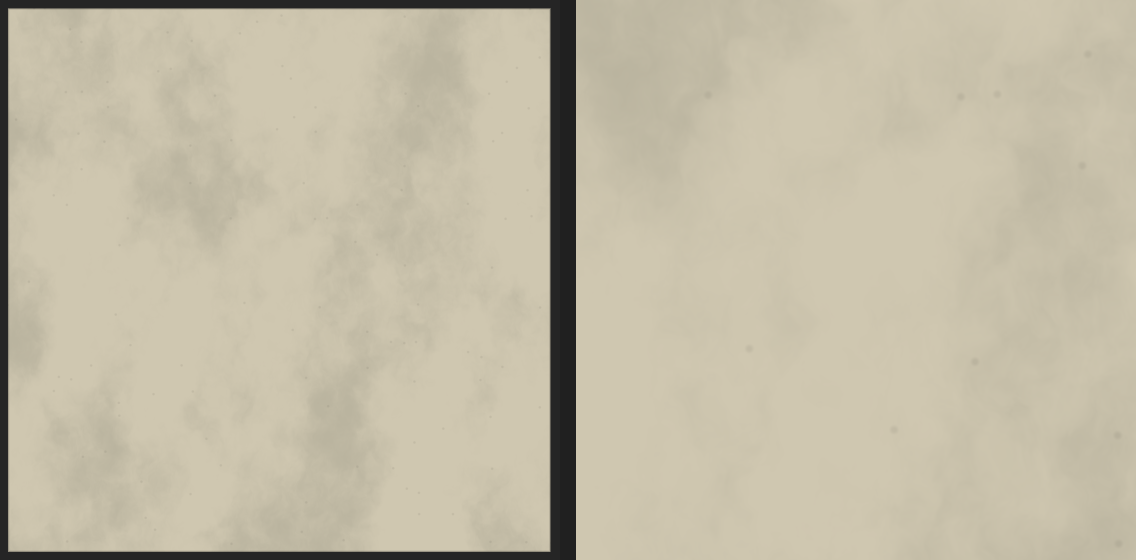
Left: the whole. Right: its middle third, enlarged.
Reproduce this texture procedurally as a Shadertoy shader.

```glsl
const vec3 FRAME_COLOR = vec3(0.147, 0.147, 0.147);
const vec3 PAPER_LIGHT = vec3(0.812, 0.780, 0.690);
const vec3 PAPER_STAIN = vec3(0.728, 0.704, 0.622);

float hash21(vec2 p) {
    vec3 q = fract(vec3(p.xyx) * 0.1031);
    q += dot(q, q.yzx + 33.33);
    return fract((q.x + q.y) * q.z);
}

float valueNoise(vec2 p) {
    vec2 cell = floor(p);
    vec2 f = fract(p);
    vec2 u = f * f * f * (f * (f * 6.0 - 15.0) + 10.0);
    float bottom = mix(hash21(cell), hash21(cell + vec2(1.0, 0.0)), u.x);
    float top = mix(hash21(cell + vec2(0.0, 1.0)), hash21(cell + 1.0), u.x);
    return mix(bottom, top, u.y);
}

// Octaves are turned a little each time to hide the lattice
float fbm(vec2 p, int octaves, float gain) {
    const mat2 TURN = mat2(0.88, 0.475, -0.475, 0.88);
    float sum = 0.0;
    float total = 0.0;
    float amplitude = 1.0;
    for (int i = 0; i < octaves; i++) {
        sum += amplitude * valueNoise(p);
        total += amplitude;
        amplitude *= gain;
        p = TURN * p * 2.03 + vec2(17.3, 9.1);
    }
    return sum / total;
}

// Cloudy blotches, slightly taller than wide, with wispy edges
float stains(vec2 uv) {
    vec2 wisp = vec2(fbm(uv * 32.0 + 51.0, 3, 0.6), fbm(uv * 32.0 + 87.0, 3, 0.6)) - 0.5;
    vec2 p = (uv + 0.022 * wisp) * vec2(6.5, 4.8);
    return smoothstep(0.35, 0.80, fbm(p + 23.0, 7, 0.62));
}

// Rare faint dots, one candidate per grid cell
float specks(vec2 uv, float cells, float chance) {
    vec2 p = uv * cells;
    vec2 cell = floor(p);
    vec2 center = 0.25 + 0.5 * vec2(hash21(cell + 11.0), hash21(cell + 37.0));
    float present = step(1.0 - chance, hash21(cell + 71.0));
    return present * (1.0 - smoothstep(0.03, 0.16, length(fract(p) - center)));
}

float boxDistance(vec2 p, vec2 low, vec2 high) {
    vec2 d = abs(p - 0.5 * (low + high)) - 0.5 * (high - low);
    return length(max(d, 0.0)) + min(max(d.x, d.y), 0.0);
}

vec3 paper(vec2 uv) {
    vec3 color = mix(PAPER_LIGHT, PAPER_STAIN, stains(uv));
    return color * (1.0 - 0.06 * specks(uv, 45.0, 0.06));
}

void mainImage(out vec4 fragColor, in vec2 fragCoord) {
    vec2 uv = fragCoord / iResolution.xy;
    float pixel = 1.0 / min(iResolution.x, iResolution.y);

    // Sheet with a soft dim rim, set on the dark frame
    float edge = boxDistance(uv, vec2(0.0143, 0.0145), vec2(0.983, 0.985));
    float inside = 1.0 - smoothstep(-0.6 * pixel, 0.6 * pixel, edge);
    float rim = smoothstep(-0.0035, 0.0, edge);
    vec3 sheet = paper(uv) * (1.0 - 0.22 * rim);

    fragColor = vec4(mix(FRAME_COLOR, sheet, inside), 1.0);
}
```
